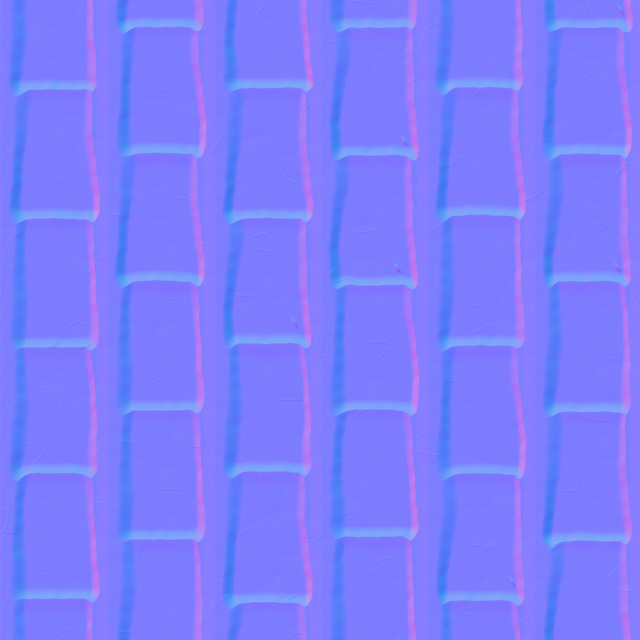
Reproduce this texture map procedurally as a WebGL 2 fragment shader.

```glsl
#version 300 es
precision highp float;
// Tangent-space normal map of overlapping, tapered roof tiles in staggered columns.
// A wrapped height field (tiles, gutters, wear) is built from ramps and cellular
// noise; its slope, taken by central differences, becomes the colour.

uniform vec2 u_resolution;
out vec4 outColor;

const float TAU = 6.2831853;
const vec2 GRID = vec2(6.0, 5.0);       // columns, tiles per column
const float ROW_START = 0.21;           // first lip, in row units
const float COLUMN_SHIFT = 0.0026;
const float HALF_WIDTH_LIP = 0.0735;    // tile half width at its lower end
const float HALF_WIDTH_TOP = 0.0640;
const float LEFT_BEVEL = 0.023;
const float RIGHT_BEVEL = 0.019;
const float LIP_BEVEL = 0.032;
const float TILE_HEIGHT = 0.0046;
const float OVERLAP_DROP = 0.0030;      // fall of a tile from lip to top
const float LIP_SHADE = 0.0011;         // hollow under the next lip
const float GUTTER_TILT = 0.08;
const float CRACK_CELLS = 20.0;
const float CRACK_DEPTH = 0.00016;
const float BUMP_CELLS = 32.0;
const float BUMP_HEIGHT = 0.00035;
const float GOUGE_DEPTH = 0.0016;
const float GOUGE_SHARE = 0.16;
const float SAMPLE_STEP = 0.0010;
const vec3 FLAT_COLOR = vec3(0.492, 0.494, 0.5);

vec4 hash4(vec2 p) {
  vec4 k = vec4(dot(p, vec2(127.1, 311.7)), dot(p, vec2(269.5, 183.3)),
                dot(p, vec2(419.2, 371.9)), dot(p, vec2(83.7, 227.1)));
  return fract(sin(k + 1.7) * 43758.54);
}

// Wrapped cellular noise: nearest and second nearest distance
vec2 cellular(vec2 uv, float cells) {
  vec2 p = uv * cells, cell = floor(p), nearest = vec2(4.0);
  for (int j = -1; j <= 1; j++)
    for (int i = -1; i <= 1; i++) {
      vec2 id = cell + vec2(i, j);
      float d = length(id + hash4(mod(id, cells) + cells).xy - p);
      nearest = d < nearest.x ? vec2(d, nearest.x) : vec2(nearest.x, min(nearest.y, d));
    }
  return nearest;
}

// One tile: bevelled sides, rounded arched lip, gentle fall towards its top
float tileHeight(vec2 uv, vec2 id) {
  vec4 rnd = hash4(mod(id, GRID));
  float stagger = 0.5 * mod(id.x, 2.0);
  vec2 origin = (id + vec2(0.5, ROW_START + stagger)) / GRID;
  vec2 p = uv - origin - vec2(COLUMN_SHIFT, 0.0) - (rnd.xy - 0.5) * vec2(0.003, 0.007);
  float t = p.y * GRID.y;
  float side = p.x < 0.0 ? -1.0 : 1.0;

  // Sides, worn by layered sines
  float phase = TAU * rnd.z + 2.0 * side;
  float wear = 0.0011 * sin(7.0 * t + phase) + 0.0006 * sin(19.0 * t + 3.0 * phase)
             + 0.0003 * sin(47.0 * t + 5.0 * phase);
  float halfWidth = mix(HALF_WIDTH_LIP, HALF_WIDTH_TOP, smoothstep(-0.1, 1.15, t)) + wear;
  float bevel = (side < 0.0 ? LEFT_BEVEL : RIGHT_BEVEL) * (1.0 + 0.2 * sin(5.0 * t + 2.0 * phase));

  // Lip, arched by a different amount on each tile
  float across = p.x / HALF_WIDTH_LIP;
  float arch = (0.008 * rnd.w - 0.001) * (1.0 - pow(abs(across), 3.0));
  float lipWear = 0.0008 * sin(5.0 * across + phase * side) + 0.0004 * sin(17.0 * across + TAU * rnd.x);
  vec2 inset = vec2((halfWidth - abs(p.x)) / bevel, (p.y - arch + lipWear) / LIP_BEVEL);
  float profile = smoothstep(0.0, 1.0, 1.0 - length(max(1.0 - inset, 0.0)));

  // Rare gouges near the lower right corner
  vec2 g = p - vec2(0.035 + 0.016 * rnd.x, 0.04 + 0.012 * rnd.y);
  g = vec2(g.x + 0.6 * g.y, g.y - 0.6 * g.x) / vec2(0.0022, 0.0075);
  float gouge = step(rnd.z, GOUGE_SHARE) * GOUGE_DEPTH * exp(-dot(g, g));

  float surface = TILE_HEIGHT + OVERLAP_DROP * (1.0 - t) - LIP_SHADE * smoothstep(0.98, 1.12, t);
  return profile * (surface - gouge);
}

float surfaceHeight(vec2 uv) {
  // Tilted gutter floor, then the highest of the stacked tiles
  float column = floor(uv.x * GRID.x);
  float fromGutter = uv.x - COLUMN_SHIFT - floor(uv.x * GRID.x + 0.5) / GRID.x;
  float height = -GUTTER_TILT * clamp(fromGutter, -0.018, 0.018);
  float row = floor(uv.y * GRID.y - ROW_START - 0.5 * mod(column, 2.0));
  for (int k = -1; k <= 1; k++)
    height = max(height, tileHeight(uv, vec2(column, row + float(k))));

  // Soft bumps and patches of hairline cracks
  vec2 warped = uv + 0.006 * sin(TAU * (uv.yx * vec2(9.0, 7.0) + uv * vec2(4.0, 5.0)));
  float bump = cellular(warped, BUMP_CELLS).x;
  vec2 cell = cellular(warped, CRACK_CELLS);
  float patches = sin(TAU * (3.0 * uv.x + 4.0 * uv.y)) * sin(TAU * (5.0 * uv.x - 7.0 * uv.y))
                + 0.5 * sin(TAU * (11.0 * uv.x + 6.0 * uv.y));
  float crack = (1.0 - smoothstep(0.0, 0.07, cell.y - cell.x)) * smoothstep(0.25, 0.9, patches);
  return height + BUMP_HEIGHT * bump * bump - CRACK_DEPTH * crack;
}

void main() {
  vec2 uv = gl_FragCoord.xy / u_resolution;
  vec2 e = vec2(SAMPLE_STEP, 0.0);
  vec2 slope = vec2(surfaceHeight(uv + e.xy) - surfaceHeight(uv - e.xy),
                    surfaceHeight(uv + e.yx) - surfaceHeight(uv - e.yx)) / (2.0 * SAMPLE_STEP);
  // Green points down the canvas
  vec3 normal = normalize(vec3(-slope.x, slope.y, 1.0));
  outColor = vec4(FLAT_COLOR + 0.5 * normal, 1.0);
}
```
